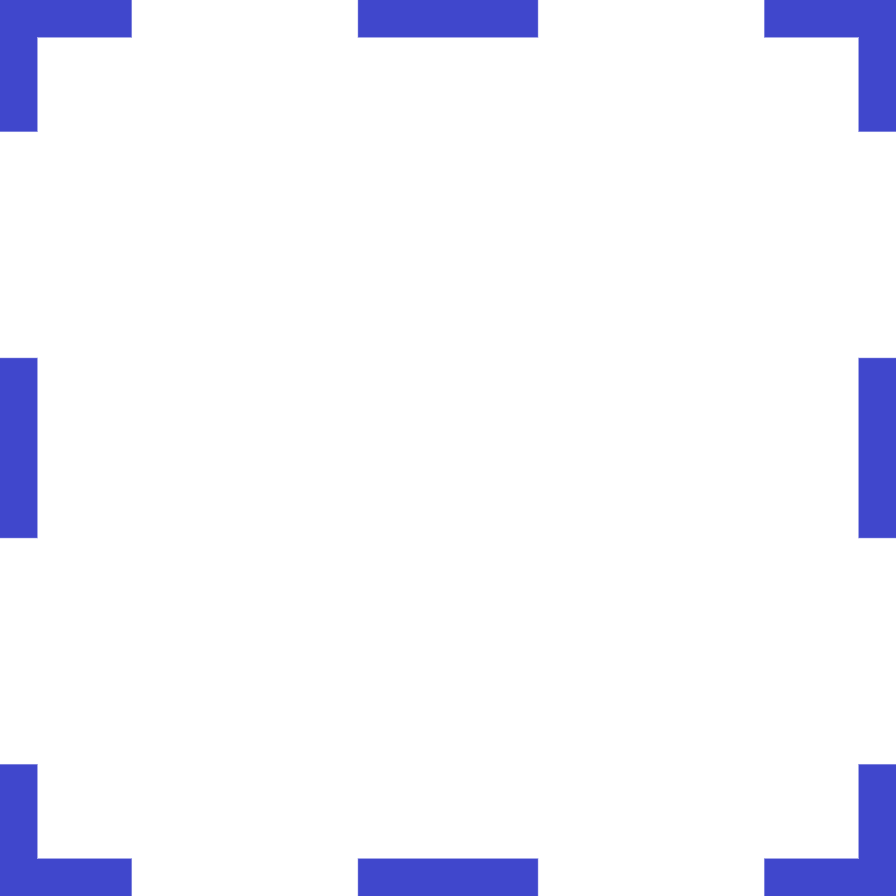
Reproduce this background procedurally as a three.js fragment shader.

```glsl
// A white square framed by a broken blue border: an L bracket in each
// corner and a bar at the middle of each side. The canvas is folded about
// its centre, so one signed distance serves all four sides.

varying vec2 vUv;

// Signed distance along a side: negative in the middle bar and corner arm
float dashDistance(float along) {
  return min(along - 0.1005, 0.353 - along);
}

// Signed distance to the dashed strip of one side
float stripDistance(float across, float along) {
  return max(0.4582 - across, dashDistance(along));
}

void main() {
  vec3 paper = vec3(1.0);
  vec3 frameBlue = vec3(0.25, 0.28, 0.80);

  // Fold into one quadrant
  vec2 folded = abs(vUv - 0.5);

  // Join the upright and level strips
  float frame = min(stripDistance(folded.x, folded.y),
                    stripDistance(folded.y, folded.x));

  // Soft edge, narrow in canvas units
  float coverage = 1.0 - smoothstep(-0.001, 0.001, frame);
  gl_FragColor = vec4(mix(paper, frameBlue, coverage), 1.0);
}
```
